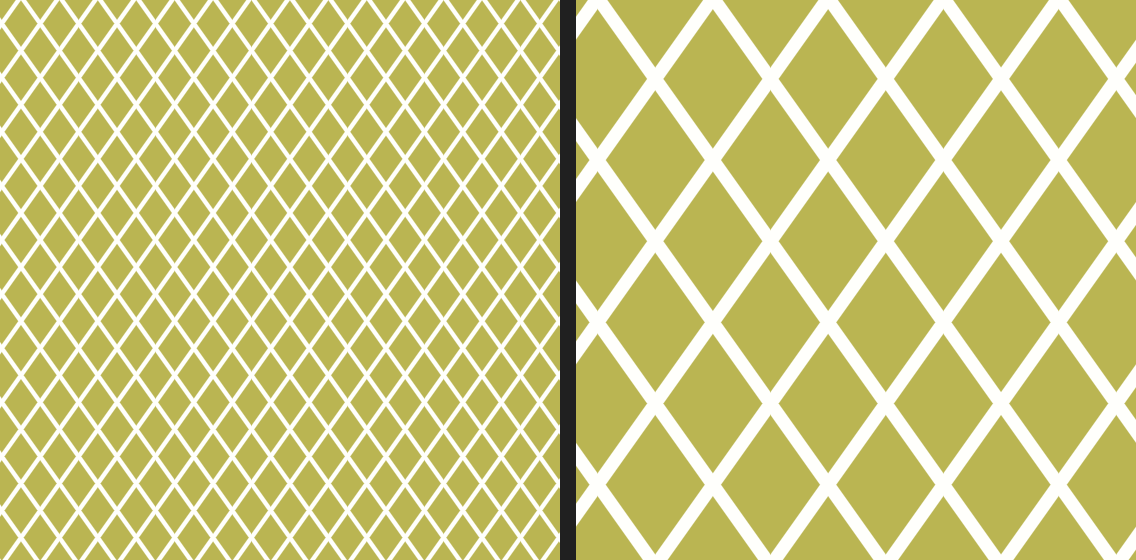
Left: the whole. Right: its middle third, enlarged.
This pattern is drawn by a three.js fragment shader. Its source:

```glsl
varying vec2 vUv;

const vec2 REPEATS = vec2(14.575, 10.35);   // diamonds across and up the canvas
const vec2 CROSSING = vec2(0.3805, 0.6197); // a point where two lines meet
const float LINE_WIDTH = 0.0079;
const vec3 OLIVE = vec3(0.73, 0.71, 0.32);
const vec3 WHITE = vec3(1.0, 1.0, 0.99);

// Distance to the nearest line of each diagonal family, in canvas units
vec2 latticeDistance(vec2 p) {
  vec2 cell = (p - CROSSING) * REPEATS;
  vec2 diagonals = vec2(cell.x + cell.y, cell.x - cell.y);
  return abs(fract(diagonals + 0.5) - 0.5) / length(REPEATS);
}

void main() {
  vec2 dist = latticeDistance(vUv);
  float soft = 0.75 * max(fwidth(vUv.x), fwidth(vUv.y));
  float halfWidth = 0.5 * LINE_WIDTH;

  // Union of both line families over the flat ground
  float nearest = min(dist.x, dist.y);
  float line = 1.0 - smoothstep(halfWidth - soft, halfWidth + soft, nearest);
  gl_FragColor = vec4(mix(OLIVE, WHITE, line), 1.0);
}
```
